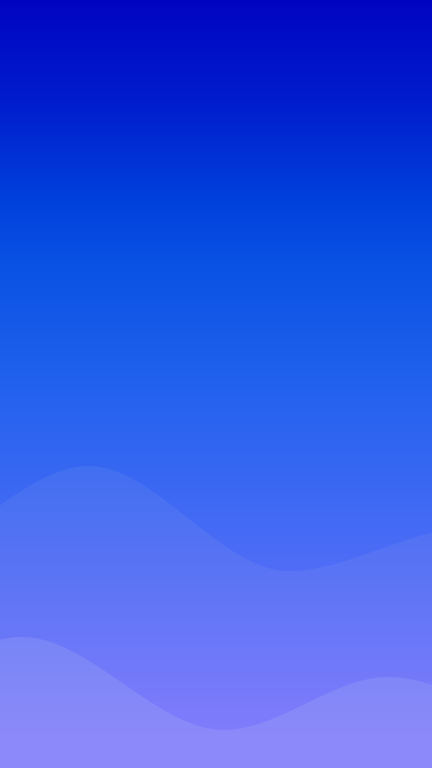
Give the GLSL for this background, as a WebGL 2 fragment shader.

```glsl
#version 300 es
precision highp float;
// Deep blue to violet vertical gradient with two translucent rolling waves at the bottom.

#define BACK_TINT vec3(0.80, 0.80, 0.85)
#define BACK_ALPHA 0.08
#define FRONT_TINT vec3(0.82, 0.86, 0.92)
#define FRONT_ALPHA 0.14

uniform vec2 u_resolution;
out vec4 fragColor;

// Sky colour stops: rgb, then depth below the top edge
const vec4 SKY[7] = vec4[7](
    vec4(0.00, 0.015, 0.76, 0.00),
    vec4(0.00, 0.11, 0.80, 0.13),
    vec4(0.00, 0.25, 0.865, 0.26),
    vec4(0.035, 0.32, 0.89, 0.345),
    vec4(0.13, 0.38, 0.93, 0.50),
    vec4(0.24, 0.41, 0.955, 0.65),
    vec4(0.48, 0.46, 1.00, 0.96));

// Crests and troughs of each wave, left to right
const vec2 BACK_WAVE[5] = vec2[5](
    vec2(-0.289, 0.2565), vec2(0.206, 0.3932), vec2(0.667, 0.2565),
    vec2(1.088, 0.3125), vec2(1.5, 0.2565));
const vec2 FRONT_WAVE[5] = vec2[5](
    vec2(-0.347, 0.0885), vec2(0.051, 0.1706), vec2(0.5185, 0.0495),
    vec2(0.898, 0.1185), vec2(1.273, 0.0625));

vec3 skyColor(float depth) {
    vec3 color = SKY[0].rgb;
    for (int i = 1; i < 7; i++) {
        float t = clamp((depth - SKY[i - 1].w) / (SKY[i].w - SKY[i - 1].w), 0.0, 1.0);
        color = mix(color, SKY[i].rgb, t);
    }
    return color;
}

// Height of a smooth curve that is level at every key
float waveHeight(vec2 keys[5], float x) {
    float height = keys[0].y;
    for (int i = 1; i < 5; i++) {
        height = mix(height, keys[i].y, smoothstep(keys[i - 1].x, keys[i].x, x));
    }
    return height;
}

// Antialiased coverage of the area below a wave
float waveMask(vec2 keys[5], vec2 uv) {
    float pixel = 1.0 / u_resolution.y;
    return clamp((waveHeight(keys, uv.x) - uv.y) / pixel + 0.5, 0.0, 1.0);
}

void main() {
    vec2 uv = gl_FragCoord.xy / u_resolution;
    vec3 color = skyColor(1.0 - uv.y);
    color = mix(color, BACK_TINT, BACK_ALPHA * waveMask(BACK_WAVE, uv));
    color = mix(color, FRONT_TINT, FRONT_ALPHA * waveMask(FRONT_WAVE, uv));
    fragColor = vec4(color, 1.0);
}
```
